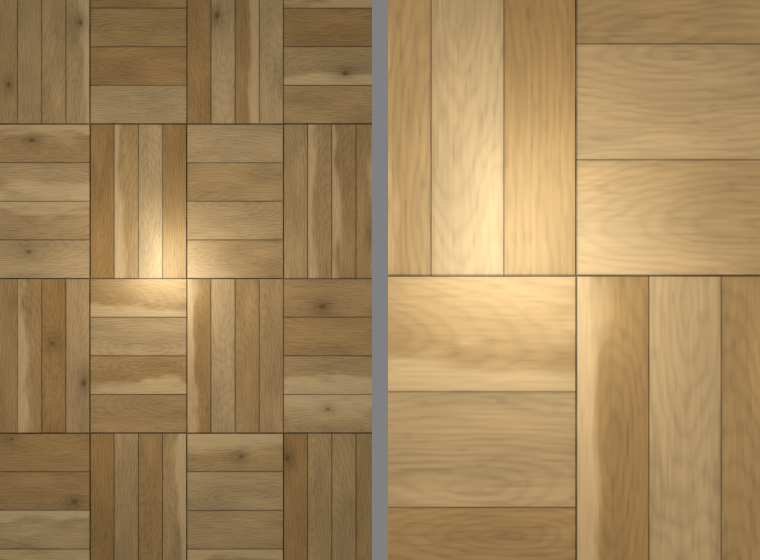
Left, the full canvas; right, a detail of the centre.
Write a Shadertoy shader that draws this texture.

```glsl
// Basket-weave parquet: a checkerboard of tiles, each cut into four oak strips
// that alternate between lying flat and standing upright. Grain, sapwood and knots
// vary by strip; a warm lamp reflection stretches along the grain near the centre.

float hash(vec2 p) {
    return fract(sin(dot(p, vec2(127.1, 311.7))) * 43758.5453);
}

float noise(vec2 p) {
    vec2 i = floor(p), f = fract(p);
    f = f * f * (3.0 - 2.0 * f);
    return mix(mix(hash(i), hash(i + vec2(1, 0)), f.x),
               mix(hash(i + vec2(0, 1)), hash(i + vec2(1, 1)), f.x), f.y);
}

float fbm(vec2 p) {
    float sum = 0.0, amp = 0.5;
    for (int i = 0; i < 4; i++) {
        sum += amp * noise(p);
        p = p * 2.03 + 17.3;
        amp *= 0.5;
    }
    return sum;
}

// Oak colour; g is the position along and across the strip, from its middle
vec3 oak(vec2 g, vec2 plank, vec2 id) {
    vec2 shift = 40.0 * vec2(hash(id + 1.3), hash(id + 2.7));
    float warp = fbm(g * vec2(14, 45) + shift) - 0.47;

    // Knot, which also bends the grain around it
    vec2 knotAt = (vec2(hash(id + 3.1), hash(id + 4.9)) - 0.5) * plank * 0.7;
    float hasKnot = step(0.74, hash(id + 5.3));
    float knot = length((g - knotAt) * vec2(0.75, 1.1)) + warp * 0.006;
    float bend = hasKnot * exp(-knot * knot / 0.00025);

    // Stretched growth rings around a centre that may lie outside the strip
    vec2 heart = (vec2(hash(id + 6.1), hash(id + 7.7)) - 0.5) * vec2(plank.x, 0.11);
    float d = length((g - heart) * vec2(1.0, 4.0)) + warp * 0.07 + bend * 0.03;
    float rings = 0.5 + 0.5 * sin(d * 330.0);
    float fibre = noise(g * vec2(55, 650) + shift) - 0.5;
    float pores = smoothstep(0.68, 0.95, noise(g * vec2(90, 420) + shift.yx));

    vec3 color = mix(vec3(0.515, 0.395, 0.235), vec3(0.585, 0.49, 0.345), hash(id + 8.2));
    color *= 1.0 + 0.22 * warp - 0.045 * rings * rings + 0.07 * fibre - 0.05 * pores;

    // Pale sapwood blending in along one edge of some strips
    float side = hash(id + 9.4) < 0.5 ? 1.0 : -1.0;
    float sap = smoothstep(-0.12, 0.22, side * g.y / plank.y + warp * 0.9 - 0.12);
    sap *= step(0.7, hash(id + 10.6));
    color = mix(color, vec3(0.68, 0.58, 0.42) * (1.0 + 0.07 * fibre), sap * 0.65);

    color *= 1.0 - 0.15 * bend;
    return mix(color, vec3(0.32, 0.21, 0.13),
               hasKnot * 0.6 * (1.0 - smoothstep(0.0005, 0.006, knot)));
}

void mainImage(out vec4 fragColor, in vec2 fragCoord) {
    vec2 uv = fragCoord / iResolution.xy;
    vec2 canvas = vec2(0.664, 1.0);
    float px = 1.0 / iResolution.y;

    // Tiles, slightly more than three and a half each way
    vec2 tileUv = vec2(0.26, 0.276), size = tileUv * canvas;
    vec2 t = (uv - vec2(0.502, 0.5026)) / tileUv;
    vec2 cell = floor(t), f = fract(t);
    bool upright = mod(cell.x + cell.y, 2.0) > 0.5;

    // Four strips per tile; q.x runs along the grain
    vec2 q = upright ? f.yx : f;
    vec2 plank = (upright ? size.yx : size) * vec2(1.0, 0.25);
    float strip = floor(q.y * 4.0);
    vec2 g = (vec2(q.x, fract(q.y * 4.0)) - 0.5) * plank;
    vec2 id = cell * 5.0 + vec2(strip, strip * 2.3);
    vec3 color = oak(g, plank, id);

    // Broad glow, plus a gloss drawn out along the grain
    vec2 r = (uv - vec2(0.45, 0.515)) * canvas;
    float glow = exp(-dot(r, r) / 0.035);
    vec2 s = r * (upright ? vec2(1.25, 0.8) : vec2(0.8, 1.25));
    float gloss = exp(-dot(s, s) / 0.0055) * (0.85 + 0.3 * hash(id + 11.8));
    color *= 1.0 + 0.33 * glow;
    color += gloss * vec3(0.32, 0.31, 0.27);
    color *= 1.0 - 0.12 * smoothstep(0.3, 0.6, length(r));

    // Thin strip joints, heavier tile joints and a soft worn bevel
    float stripEdge = plank.y * 0.5 - abs(g.y);
    vec2 tileEdge = (0.5 - abs(f - 0.5)) * size;
    float joint = min(tileEdge.x, tileEdge.y);
    float wear = 0.7 + 0.3 * noise(uv * canvas * 60.0);
    color *= 1.0 - 0.07 * exp(-min(stripEdge, joint) / 0.002);
    color *= 1.0 - 0.27 * wear * (1.0 - smoothstep(0.0002, 0.0002 + px, stripEdge));
    color *= 1.0 - 0.36 * wear * (1.0 - smoothstep(0.0004, 0.0004 + px, joint));

    fragColor = vec4(clamp(color, 0.0, 1.0), 1.0);
}
```
